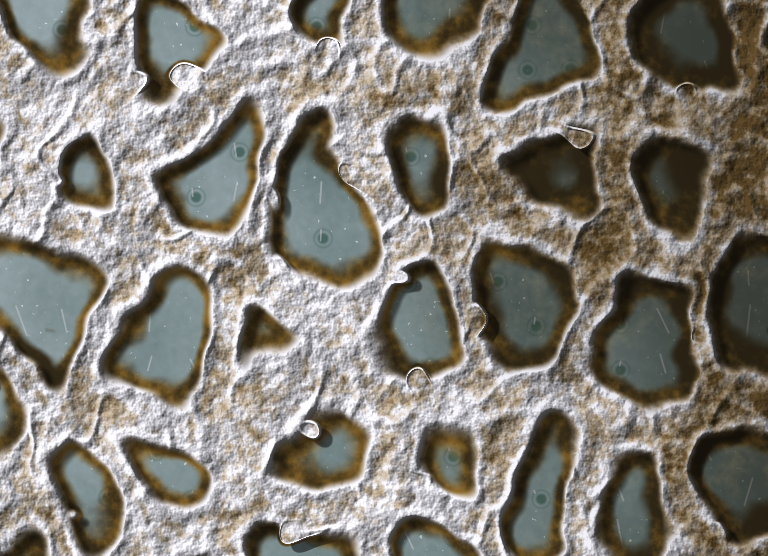
This texture is drawn by a WebGL 1 fragment shader. Its source:

```glsl
precision highp float;
// Weathered mineral crust: a pale, grainy network of walls around blue-grey pits.
// Warped, rounded Voronoi cells place the pits; gradient noise builds the relief,
// which is lit from the upper left. Amber rims, scratches and spots are added.
uniform vec2 u_resolution;

const vec2 LIGHT = vec2(-0.8, 0.6);
const vec3 WHITE_CRUST = vec3(0.77, 0.765, 0.79);
const vec3 TAN_CRUST = vec3(0.60, 0.54, 0.46);
const vec3 BROWN_CRUST = vec3(0.36, 0.28, 0.16);
const vec3 AMBER = vec3(0.55, 0.41, 0.17);
const vec3 DARK_BROWN = vec3(0.19, 0.155, 0.09);
const vec3 PALE_POOL = vec3(0.61, 0.67, 0.69);
const vec3 DEEP_POOL = vec3(0.36, 0.43, 0.43);
const vec3 GREEN_SPOT = vec3(0.13, 0.27, 0.23);

vec2 hash2(vec2 p) {
  p = vec2(dot(p, vec2(127.1, 311.7)), dot(p, vec2(269.5, 183.3)));
  return fract(sin(p) * 43758.5);
}

float corner(vec2 cell, vec2 f, vec2 o) {
  return dot(hash2(cell + o) * 2.0 - 1.0, f - o);
}

float noise(vec2 p) {
  vec2 i = floor(p), f = p - i;
  vec2 u = f * f * f * (f * (f * 6.0 - 15.0) + 10.0);
  float low = mix(corner(i, f, vec2(0.0)), corner(i, f, vec2(1.0, 0.0)), u.x);
  float high = mix(corner(i, f, vec2(0.0, 1.0)), corner(i, f, vec2(1.0)), u.x);
  return mix(low, high, u.y);
}

float fbm(vec2 p) {
  float sum = 0.0, amp = 0.6;
  for (int i = 0; i < 4; i++) {
    sum += amp * noise(p);
    p = mat2(1.6, 1.2, -1.2, 1.6) * p + 7.3;
    amp *= 0.55;
  }
  return sum;
}

vec2 noise2(vec2 p) { return vec2(noise(p), noise(p + 31.7)); }

// Rounded distance to the cell border (x) and a random value per cell (y).
vec2 cells(vec2 q) {
  vec2 base = floor(q), nearest = vec2(0.0), id = base;
  float best = 9.0;
  for (int y = -1; y <= 1; y++) for (int x = -1; x <= 1; x++) {
    vec2 cell = base + vec2(x, y);
    vec2 r = cell + 0.12 + 0.76 * hash2(cell) - q;
    if (dot(r, r) < best) { best = dot(r, r); nearest = r; id = cell; }
  }
  float sum = 0.0001;
  for (int y = -2; y <= 2; y++) for (int x = -2; x <= 2; x++) {
    vec2 cell = base + vec2(x, y);
    vec2 r = cell + 0.12 + 0.76 * hash2(cell) - q;
    vec2 d = r - nearest;
    if (dot(d, d) > 0.0001) sum += exp(-14.0 * dot(0.5 * (r + nearest), normalize(d)));
  }
  return vec2(-log(sum) / 14.0, hash2(id + 5.0).x);
}

// Depth into a pit: negative on the walls, positive inside.
float pit(vec2 p) {
  vec2 q = p + 0.075 * noise2(p * 5.0) + 0.022 * noise2(p * 17.0);
  vec2 c = cells(q * vec2(4.6, 3.6) + vec2(3.0, 8.0));
  float island = 0.35 * smoothstep(0.30, 0.52, noise(p * 11.0 + 4.0));
  return c.x - mix(0.08, 0.23, c.y) - island;
}

float wallMask(float depth) { return smoothstep(0.045, -0.02, depth); }

// Thin flaky creases along the zero lines of warped noise.
float folds(vec2 p) {
  vec2 q = p + 0.03 * noise2(p * 13.0);
  return smoothstep(0.13, 0.0, abs(noise(q * vec2(11.0, 8.0))));
}

float relief(vec2 p, float depth) {
  float lip = exp(-pow((depth + 0.03) / 0.035, 2.0));
  float rough = 0.016 * fbm(p * 30.0) + 0.007 * folds(p) + 0.03 * noise(p * 9.0);
  return wallMask(depth) * (0.016 + rough) + 0.005 * lip;
}

// Sparse scratches (x) and round spots (y), one candidate per grid cell.
vec2 marks(vec2 p, float scale) {
  vec2 q = p * scale, cell = floor(q), rnd = hash2(cell + 17.0);
  vec2 f = q - cell - 0.5;
  float a = 0.5 + 1.6 * rnd.x;
  vec2 dir = vec2(cos(a), sin(a));
  float along = clamp(dot(f, dir), -0.4 * rnd.y, 0.4 * rnd.y);
  float scratch = smoothstep(0.035, 0.005, length(f - dir * along)) * step(0.45, rnd.x);
  float r = length(f - 0.4 * (rnd - 0.5));
  float spot = smoothstep(0.16, 0.08, r) + 0.35 * smoothstep(0.05, 0.0, abs(r - 0.21));
  return vec2(scratch, spot * step(rnd.y, 0.4));
}

void main() {
  vec2 p = gl_FragCoord.xy / u_resolution.y;
  float depth = pit(p);
  float coarse = fbm(p * 8.0), grain = fbm(p * 48.0 + 9.0);
  float aged = smoothstep(0.65, 1.4, p.x + 0.3 * (p.y - 0.5) + 0.3 * noise(p * 3.0));

  // Relief lighting from finite differences
  float e = 0.0025, h = relief(p, depth);
  vec2 px = p + vec2(e, 0.0), py = p + vec2(0.0, e);
  vec2 slope = vec2(relief(px, pit(px)) - h, relief(py, pit(py)) - h) / e;
  float lit = clamp(1.0 - 0.55 * dot(slope, LIGHT), 0.38, 1.3);

  // Crust: brown to tan to white, whitest on lips and folds
  float lip = exp(-pow((depth + 0.03) / 0.035, 2.0));
  float pale = 0.62 + 0.8 * coarse + 0.9 * grain + 0.4 * lip + 0.22 * folds(p) - 0.55 * aged;
  vec3 crust = mix(BROWN_CRUST, TAN_CRUST, smoothstep(0.0, 0.45, pale));
  crust = mix(crust, WHITE_CRUST, smoothstep(0.35, 0.85, pale));

  // Pit floor: amber rim around a dusty, scratched pool
  vec3 rim = mix(DARK_BROWN, AMBER, smoothstep(-0.35, 0.4, coarse + 0.5 * grain - 0.3 * aged));
  float light = 0.8 - 0.55 * p.x + 0.5 * noise(p * 6.0) + 0.25 * grain;
  vec3 pool = mix(DEEP_POOL, PALE_POOL, clamp(light, 0.0, 1.0));
  vec2 mark = marks(p, 13.0);
  pool = mix(pool, GREEN_SPOT, 0.55 * min(mark.y, 1.0));
  pool = mix(pool, WHITE_CRUST, 0.55 * mark.x);
  pool += 0.22 * smoothstep(0.36, 0.55, noise(p * 130.0));
  float poolMask = smoothstep(0.06, 0.14, depth + 0.09 * coarse - 0.05 * aged);
  vec3 pitFloor = mix(rim, pool, poolMask * (1.0 - 0.45 * aged));

  // Shadow cast into the pit by the wall facing the light
  float shadow = wallMask(pit(p + 0.025 * LIGHT));
  pitFloor *= 1.0 - 0.5 * shadow;

  vec3 color = mix(pitFloor, crust * lit, wallMask(depth));
  color *= 1.0 - 0.22 * aged;
  gl_FragColor = vec4(clamp(color, 0.0, 1.0), 1.0);
}
```
